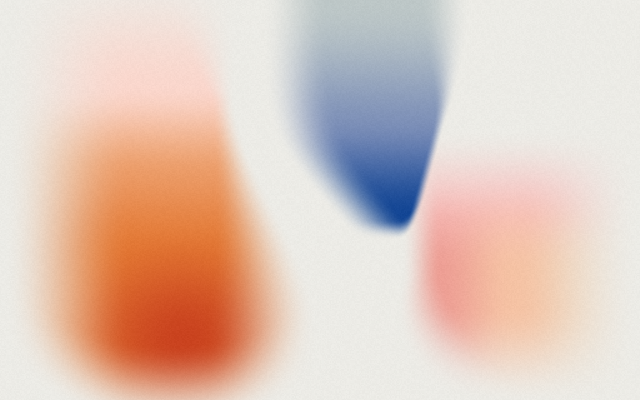
This background is drawn by a Shadertoy shader. Its source:

```glsl
// Three soft colour fields on warm paper: an orange drop, a blue wedge and a
// coral haze. Each is a product of soft edges that bend with position, filled
// by a blended colour ramp; a fine hash grain covers everything.

const vec3 PAPER = vec3(0.925, 0.922, 0.902);

// Soft step: 0 below centre - halfWidth, 1 above centre + halfWidth.
float rise(float x, float centre, float halfWidth) {
    return smoothstep(centre - halfWidth, centre + halfWidth, x);
}

float fall(float x, float centre, float halfWidth) {
    return 1.0 - rise(x, centre, halfWidth);
}

// Rounded version of max(t, 0).
float softRamp(float t, float roundness) {
    return 0.5 * (t + sqrt(t * t + roundness * roundness));
}

float hash(vec2 cell) {
    return fract(sin(dot(cell, vec2(12.9898, 78.233))) * 43758.5453);
}

// Orange drop: narrow and pale at the top, wide and red at the bottom.
vec3 paintDrop(vec3 base, vec2 p) {
    const vec3 RED = vec3(0.79, 0.26, 0.12);
    const vec3 ORANGE = vec3(0.89, 0.47, 0.20);
    const vec3 APRICOT = vec3(0.93, 0.64, 0.45);
    const vec3 BLUSH = vec3(0.98, 0.84, 0.80);

    float upper = max(p.y - 0.75, 0.0);
    float right = mix(0.655, 0.555, rise(p.y, 0.5, 0.3)) - 0.25 * upper;
    float rightBlur = 0.03 + 0.11 * fall(p.y, 0.45, 0.3) + 0.3 * upper;
    float bottom = 0.03 + (p.x - 0.43) * (p.x - 0.43);
    float cover = rise(p.x, 0.17, 0.16) * fall(p.x, right, rightBlur)
                * rise(p.y, bottom, 0.11) * fall(p.y, 0.93, 0.17);

    float heat = length((p - vec2(0.46, 0.15)) * vec2(0.85, 1.0));
    vec3 colour = mix(RED, ORANGE, smoothstep(0.0, 0.3, heat));
    colour = mix(colour, APRICOT, rise(p.y, 0.5, 0.15));
    colour = mix(colour, BLUSH, rise(p.y, 0.68, 0.11));
    return mix(base, colour, cover);
}

// Blue wedge: grey at the top, navy at its tip, with a crisp right edge.
vec3 paintWedge(vec3 base, vec2 p) {
    const vec3 NAVY = vec3(0.07, 0.27, 0.58);
    const vec3 PERIWINKLE = vec3(0.45, 0.53, 0.71);
    const vec3 MIST = vec3(0.74, 0.78, 0.78);

    float left = 0.73 + 0.95 * softRamp(0.65 - p.y, 0.1);
    float right = 1.115 - 0.28 * softRamp(0.74 - p.y, 0.05);
    float rightBlur = 0.014 + 0.05 * rise(p.y, 0.82, 0.16);
    float corner = max(p.x - 0.99, 0.0);
    float bottom = 0.425 + 15.0 * corner * corner;
    float cover = rise(p.x, left, 0.085) * fall(p.x, right, rightBlur)
                * rise(p.y, bottom, 0.025);

    vec3 colour = mix(NAVY, PERIWINKLE, smoothstep(0.45, 0.7, p.y));
    colour = mix(colour, MIST, smoothstep(0.6, 1.0, p.y));
    return mix(base, colour, cover);
}

// Coral haze: coral on the left, pink above, peach fading out to the right.
vec3 paintHaze(vec3 base, vec2 p) {
    const vec3 CORAL = vec3(0.93, 0.62, 0.58);
    const vec3 PEACH = vec3(0.96, 0.76, 0.64);
    const vec3 SAND = vec3(0.94, 0.81, 0.69);
    const vec3 PINK = vec3(0.97, 0.75, 0.74);

    float lower = max(0.3 - p.y, 0.0);
    float left = 1.055 + 2.0 * lower * lower;
    float cover = rise(p.x, left, 0.05 + 0.3 * lower) * fall(p.x, 1.45, 0.15)
                * rise(p.y, 0.11, 0.13) * fall(p.y, 0.56, 0.12);

    vec3 colour = mix(CORAL, PEACH, rise(p.x, 1.19, 0.1));
    colour = mix(colour, SAND, rise(p.x, 1.38, 0.12));
    colour = mix(colour, PINK, rise(p.y, 0.44, 0.12));
    return mix(base, colour, cover);
}

void mainImage(out vec4 fragColor, in vec2 fragCoord) {
    // Height is one unit, width is 1.6 units.
    vec2 p = fragCoord / iResolution.xy * vec2(1.6, 1.0);

    vec3 colour = paintDrop(PAPER, p);
    colour = paintHaze(colour, p);
    colour = paintWedge(colour, p);

    // Paper grain
    colour += (hash(floor(p * 320.0)) - 0.5) * 0.02;
    fragColor = vec4(clamp(colour, 0.0, 1.0), 1.0);
}
```
